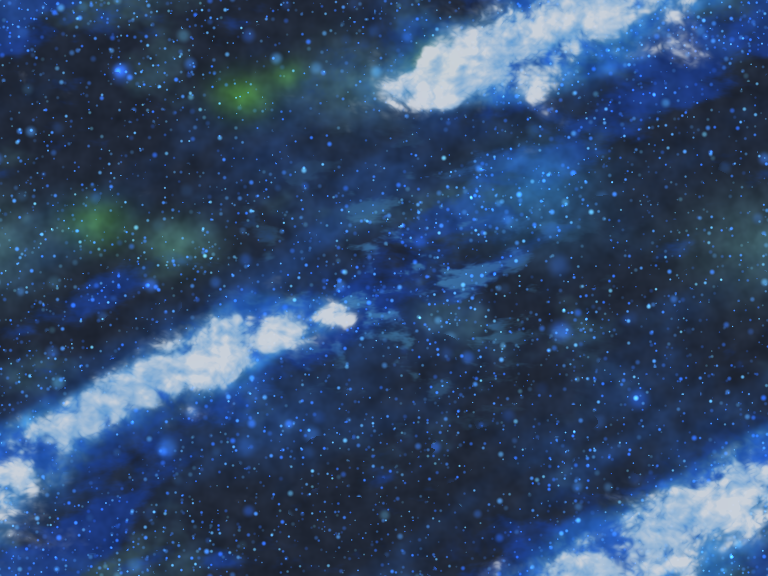
A Shadertoy shader for this texture:

```glsl
#define NIGHT vec3(0.125, 0.155, 0.215)
#define NAVY vec3(0.14, 0.26, 0.47)
#define ROYAL vec3(0.10, 0.27, 0.70)
#define SKY vec3(0.20, 0.48, 0.74)
#define TEAL vec3(0.30, 0.47, 0.50)
#define GREEN vec3(0.30, 0.56, 0.25)
#define WHITE vec3(0.81, 0.83, 0.86)
#define BAND_WIDTH 0.135
#define STAR_GAIN 0.85
#define TAU 6.2831853

// Soft spots of light: centre, radius, hue (0 green, 0.5 teal, 1 sky)
const vec4 GLOWS[8] = vec4[8](
    vec4(0.315, 0.835, 0.033, 0.0), vec4(0.570, 0.885, 0.033, 0.0),
    vec4(0.125, 0.610, 0.035, 0.1), vec4(0.375, 0.870, 0.020, 0.0),
    vec4(0.450, 0.860, 0.055, 0.5), vec4(0.980, 0.570, 0.070, 0.5),
    vec4(0.700, 0.660, 0.075, 1.0), vec4(0.230, 0.570, 0.040, 0.4));

vec2 hash22(vec2 p) {
    vec3 a = fract(p.xyx * vec3(0.1031, 0.1030, 0.0973));
    a += dot(a, a.yzx + 33.33);
    return fract((a.xx + a.yz) * a.zy);
}

float cornerSlope(vec2 cell, vec2 offset, vec2 period) {
    vec2 gradient = hash22(mod(cell, period) + period.x * 1.7) * 2.0 - 1.0;
    return dot(gradient, offset);
}

// Gradient noise that wraps after a whole number of cells
float noise(vec2 p, vec2 period) {
    vec2 i = floor(p), f = p - i, e = vec2(1, 0);
    vec2 w = f * f * f * (f * (f * 6.0 - 15.0) + 10.0);
    float low = mix(cornerSlope(i, f, period), cornerSlope(i + e, f - e, period), w.x);
    float high = mix(cornerSlope(i + e.yx, f - e.yx, period), cornerSlope(i + 1.0, f - 1.0, period), w.x);
    return mix(low, high, w.y);
}

float fbm(vec2 uv, vec2 period, int octaves) {
    float sum = 0.0, gain = 1.0;
    for (int k = 0; k < octaves; k++) {
        sum += gain * noise(uv * period, period);
        period *= 2.0;
        gain *= 0.55;
    }
    return sum;
}

// Rounded heaps with creases between them
float billow(vec2 uv, vec2 period) {
    float sum = 0.0, gain = 1.0;
    for (int k = 0; k < 4; k++) {
        sum += gain * (abs(noise(uv * period, period)) - 0.16);
        period *= 2.0;
        gain *= 0.6;
    }
    return sum;
}

float heaps(vec2 uv) {
    return 0.9 * fbm(uv, vec2(8, 7), 5) + 0.6 * billow(uv, vec2(15, 13));
}

// One soft star in some cells of a wrapping grid
vec3 stars(vec2 uv, vec2 cells, float radius, float density) {
    vec2 cell = mod(floor(uv * cells), cells);
    vec2 luck = hash22(cell + cells.x + 191.0);
    vec2 kind = hash22(cell + cells.y + 53.0);
    float r = radius * (0.45 + 0.55 * kind.x);
    vec2 place = r + (1.0 - 2.0 * r) * hash22(cell + cells.x + 7.0);
    float disc = smoothstep(r, r * 0.15, length(fract(uv * cells) - place));
    vec3 tint = mix(vec3(0.10, 0.36, 0.98), vec3(0.38, 0.78, 0.88), kind.y * kind.y);
    return tint * disc * step(luck.x, density) * (0.2 + 0.8 * luck.y * luck.y);
}

void mainImage(out vec4 fragColor, in vec2 fragCoord) {
    vec2 uv = fragCoord / iResolution.xy;
    vec2 slant = vec2(uv.x - uv.y, uv.y);

    // Noise fields, stretched along the diagonal, even or flattened
    float broad = fbm(slant + 0.37, vec2(4, 2), 4);
    float patches = fbm(uv + 0.71, vec2(5, 5), 5);
    vec2 warp = 0.02 * vec2(patches, fbm(uv + 0.19, vec2(6, 5), 3));
    float puff = heaps(uv + warp);
    float shade = puff - heaps(uv + warp + vec2(-0.008, 0.012));
    float wisps = fbm(uv + warp, vec2(11, 16), 5);
    float mottle = fbm(uv + 0.43, vec2(32, 24), 3);

    // Curved diagonal band, broken off in one stretch
    float centre = -0.18 + 0.08 * sin(TAU * (uv.y - 0.2));
    float d = fract(slant.x - centre + 0.08 * broad + 0.5) - 0.5;
    float along = smoothstep(-0.9, -0.2, cos(TAU * (uv.y - 0.15)));
    float width = BAND_WIDTH + 0.04 * cos(TAU * (uv.y - 0.95));
    float band = along * exp(-d * d / (width * width));
    float under = d - 0.05;
    float halo = exp(-under * under / 0.04) * (0.35 + 0.65 * along);

    // Night sky with blue haze
    vec3 col = mix(NIGHT, NAVY, smoothstep(-0.05, 0.95, broad + 0.6 * patches + 0.75 * halo));
    col = mix(col, TEAL, 0.4 * smoothstep(0.1, 0.6, patches - 0.3 * broad));
    col = mix(col, ROYAL, 0.55 * smoothstep(0.08, 0.5, wisps * 0.6 - broad + 0.3 * halo - 0.1));
    col = mix(col, SKY, 0.9 * smoothstep(0.45, 1.0, band + 0.4 * patches + 0.2 * halo));
    col = mix(col, ROYAL, 0.7 * band * smoothstep(0.0, 0.4, -puff));

    // Coloured glows
    for (int k = 0; k < 8; k++) {
        vec4 g = GLOWS[k];
        vec2 away = 0.85 * (fract(uv - g.xy + 0.5) - 0.5);
        float glow = exp(-dot(away, away) / (g.z * g.z)) * clamp(0.75 + 0.5 * puff, 0.0, 1.0);
        vec3 hue = g.w < 0.5 ? mix(GREEN, TEAL, 2.0 * g.w) : mix(TEAL, SKY, 2.0 * g.w - 1.0);
        col = mix(col, hue, 0.85 * glow);
    }
    col *= 1.0 + 0.28 * mottle;

    // Thin broken cloud, then the bright billows
    vec2 fromMiddle = fract(uv - vec2(0.53, 0.50) + 0.5) - 0.5;
    float middle = exp(-dot(fromMiddle, fromMiddle) / 0.035);
    col = mix(col, mix(SKY, TEAL, 0.5) * 1.2, 0.65 * middle * smoothstep(0.08, 0.35, wisps));
    float heap = band + 0.8 * puff + 0.15 * wisps;
    float cloud = 0.35 * smoothstep(0.4, 0.9, heap) + 0.65 * smoothstep(0.62, 0.86, heap);
    vec3 lit = mix(SKY * 1.1, WHITE, clamp(0.72 + 1.0 * shade + 0.5 * puff, 0.0, 1.0));
    col = mix(col, lit, 0.96 * cloud);

    // Stars from dust to large blurred lights, thicker in some places
    float crowd = clamp(1.0 + 1.2 * patches - 0.6 * broad, 0.3, 1.8);
    vec3 light = vec3(0);
    for (float k = 0.0; k < 4.0; k++) {
        vec2 cells = vec2(4, 3) * (25.0 - 4.0 * k);
        light += stars(uv + 0.137 * k, cells, 0.30 - 0.015 * k, 0.24 * crowd);
    }
    light += stars(uv + 0.013, vec2(40, 30), 0.24, 0.24 * crowd);
    light += 0.55 * stars(uv + 0.029, vec2(24, 18), 0.32, 0.22 * crowd);
    light += 0.45 * stars(uv + 0.057, vec2(12, 9), 0.27, 0.20 * crowd);
    col += STAR_GAIN * light * (1.0 - 0.92 * cloud) * (1.0 - 0.5 * band);

    fragColor = vec4(clamp(col, 0.0, 1.0), 1.0);
}
```
